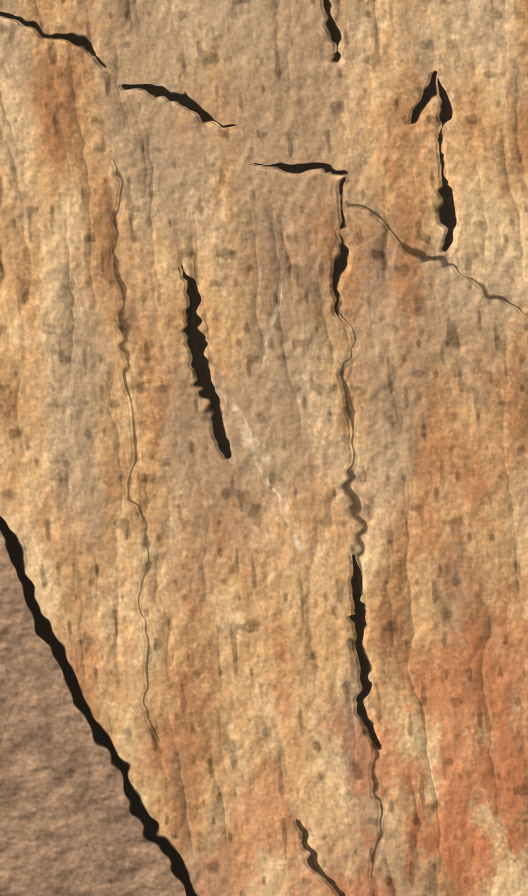
Reproduce this texture procedurally as a WebGL 1 fragment shader.

```glsl
precision highp float;
// Sunlit sandstone wall: leaning ridges, open cracks, ochre, grey and rust stains,
// with a darker slab at the lower left behind a shadowed gap. Built from value
// noise, embossed grain, warped saw-tooth ridges and tapered segment distances.
uniform vec2 u_resolution;

const vec3 PALE = vec3(0.87, 0.72, 0.53);
const vec3 OCHRE = vec3(0.795, 0.615, 0.42);
const vec3 UMBER = vec3(0.69, 0.49, 0.325);
const vec3 GREY = vec3(0.68, 0.56, 0.44);
const vec3 RUST = vec3(0.73, 0.43, 0.28);
const vec3 SLAB = vec3(0.60, 0.475, 0.37);
const vec3 VOID = vec3(0.12, 0.10, 0.075);

float hash(vec2 cell) {
  vec3 h = fract(cell.xyx * vec3(0.1031, 0.1030, 0.0973));
  h += dot(h, h.yzx + 33.33);
  return fract((h.x + h.y) * h.z);
}

float noise(vec2 p) {
  vec2 i = floor(p), f = fract(p);
  f = f * f * (3.0 - 2.0 * f);
  return mix(mix(hash(i), hash(i + vec2(1.0, 0.0)), f.x),
             mix(hash(i + vec2(0.0, 1.0)), hash(i + 1.0), f.x), f.y);
}

float fbm(vec2 p) {
  float sum = 0.0, gain = 0.5;
  for (int i = 0; i < 4; i++) {
    sum += gain * noise(p);
    p = mat2(1.6, 1.2, -1.2, 1.6) * p + 19.7;
    gain *= 0.5;
  }
  return sum / 0.9375;
}

// Slope of the rough surface toward the light, at a given scale.
float emboss(vec2 p, vec2 scale) {
  return fbm(p * scale + 50.0) - fbm((p + vec2(0.003, -0.003)) * scale + 50.0);
}

// Sand grain around zero, turned off the axes to hide the lattice.
float grain(vec2 p) {
  vec2 q = mat2(0.8, 0.6, -0.6, 0.8) * p;
  return 0.6 * noise(q * 330.0) + 0.4 * noise(q.yx * 170.0) - 0.5;
}

// Tapered, ragged and broken line from a to b; 1 inside, 0 outside.
float crack(vec2 p, vec2 a, vec2 b, float width) {
  vec2 ab = b - a;
  float t = clamp(dot(p - a, ab) / dot(ab, ab), 0.0, 1.0);
  float taper = 0.25 + 0.75 * sqrt(4.0 * t * (1.0 - t));
  float rough = 1.1 * noise(p * 34.0 + a * 90.0) + 0.9 * noise(p * 130.0) - 0.3;
  float ragged = width * taper * rough;
  return 1.0 - smoothstep(ragged - 0.001, ragged + 0.0015, length(p - a - ab * t));
}

float cracks(vec2 p) {
  p += 0.020 * (vec2(noise(p * 24.0), noise(p * 24.0 + 40.0)) - 0.5);
  p += 0.009 * (vec2(noise(p * 80.0), noise(p * 80.0 + 70.0)) - 0.5);
  // Cross joints
  float c = crack(p, vec2(-0.02, 0.995), vec2(0.12, 0.933), 0.004);
  c = max(c, crack(p, vec2(0.138, 0.908), vec2(0.257, 0.860), 0.007));
  c = max(c, crack(p, vec2(0.285, 0.822), vec2(0.390, 0.806), 0.005));
  c = max(c, 0.6 * crack(p, vec2(0.390, 0.772), vec2(0.600, 0.650), 0.002));
  // Upright openings
  c = max(c, crack(p, vec2(0.368, 1.02), vec2(0.370, 0.930), 0.006));
  c = max(c, crack(p, vec2(0.387, 0.800), vec2(0.381, 0.650), 0.005));
  c = max(c, crack(p, vec2(0.208, 0.710), vec2(0.245, 0.490), 0.009));
  c = max(c, crack(p, vec2(0.395, 0.375), vec2(0.415, 0.170), 0.008));
  c = max(c, crack(p, vec2(0.490, 0.920), vec2(0.455, 0.870), 0.005));
  c = max(c, crack(p, vec2(0.494, 0.910), vec2(0.497, 0.720), 0.007));
  // Hairlines
  c = max(c, 0.6 * crack(p, vec2(0.385, 0.660), vec2(0.420, 0.020), 0.0028));
  c = max(c, 0.5 * crack(p, vec2(0.130, 0.820), vec2(0.172, 0.170), 0.0022));
  return max(c, 0.8 * crack(p, vec2(0.325, 0.090), vec2(0.385, -0.01), 0.004));
}

// Broken layer edges: lit on the right side, shaded on the left.
float ridges(vec2 p) {
  p.x += 0.06 * p.y + 0.05 * noise(p * vec2(3.0, 4.0));
  p.x += 0.014 * noise(p * 20.0) + 0.005 * noise(p * 75.0);
  float sum = 0.0;
  for (int i = 0; i < 4; i++) {
    float k = float(i), frequency = 4.0 + 5.0 * k;
    float x = p.x * frequency + 0.37 * k;
    float right = fract(x) / frequency, left = (1.0 - fract(x)) / frequency;
    float fade = smoothstep(0.45, 0.85, noise(vec2(floor(x) * 7.3, p.y * 11.0 + 9.0 * k)));
    float lit = exp(-right / 0.005) * smoothstep(0.0, 0.002, right);
    float dark = exp(-left / 0.009) * smoothstep(0.0, 0.002, left);
    sum += fade * (0.5 * lit - dark);
  }
  return sum;
}

vec3 wall(vec2 p) {
  vec2 along = vec2(p.x + 0.06 * p.y, p.y);
  float tone = fbm(along * vec2(18.0, 7.0)) + 0.25 * grain(p);
  vec3 color = mix(UMBER, OCHRE, smoothstep(0.24, 0.46, tone));
  color = mix(color, PALE, smoothstep(0.44, 0.70, tone));
  // Weathering stains
  float middle = exp(-pow((p.x - 0.29) / 0.11, 2.0)) * smoothstep(0.25, 0.7, p.y);
  float stain = fbm(along * vec2(17.0, 6.0) + 7.0) + 0.3 * grain(p + 3.0);
  color = mix(color, GREY, 0.75 * smoothstep(0.46, 0.76, stain + 0.24 * middle));
  float low = smoothstep(0.62, 0.05, p.y) * (0.5 + 0.5 * smoothstep(0.25, 0.55, p.x));
  float rust = fbm(along * vec2(21.0, 12.0) + 31.0) + 0.12 * low + 0.2 * grain(p + 5.0);
  color = mix(color, RUST, 0.75 * low * smoothstep(0.52, 0.72, rust));
  // Pale mineral vein
  vec2 veinPoint = p + 0.02 * (noise(p * 30.0) - 0.5);
  float vein = max(crack(veinPoint, vec2(0.315, 0.69), vec2(0.295, 0.59), 0.003),
                   crack(veinPoint, vec2(0.250, 0.57), vec2(0.345, 0.385), 0.007));
  color = mix(color, vec3(0.92, 0.81, 0.68), 0.8 * vein * noise(p * 160.0));
  // Relief and pits, then open cracks with shaded sides and sunlit lips
  float light = 1.02 + 0.30 * ridges(p) + 0.55 * emboss(p, vec2(85.0, 60.0));
  light += 0.35 * emboss(along, vec2(36.0, 16.0)) + 0.20 * grain(p + 9.0);
  light -= 0.22 * smoothstep(0.74, 0.92, noise(along * vec2(115.0, 60.0)));
  light += 0.14 * cracks(p + vec2(-0.005, 0.006)) - 0.28 * cracks(p + vec2(0.004, 0.001));
  return mix(color * light, VOID, 0.92 * cracks(p));
}

vec3 slab(vec2 p) {
  float tone = 0.76 + 0.5 * fbm(p * vec2(30.0, 45.0)) + 0.28 * grain(p);
  return SLAB * (tone + 0.9 * emboss(p, vec2(50.0, 70.0)));
}

void main() {
  vec2 p = gl_FragCoord.xy / u_resolution.y;
  float edge = dot(p - vec2(0.0, 0.414), vec2(0.892, 0.452));
  edge += 0.018 * (noise(p * 20.0) - 0.5) + 0.007 * (noise(p * 75.0) - 0.5);
  vec3 color = mix(slab(p), wall(p), smoothstep(-0.001, 0.001, edge));
  float gap = 0.0005 + 0.006 * noise(p * 14.0 + 3.0) + 0.004 * noise(p * 60.0);
  float shadow = 1.0 - smoothstep(gap - 0.001, gap + 0.002, abs(edge + 0.003));
  gl_FragColor = vec4(mix(color, VOID, shadow), 1.0);
}
```
